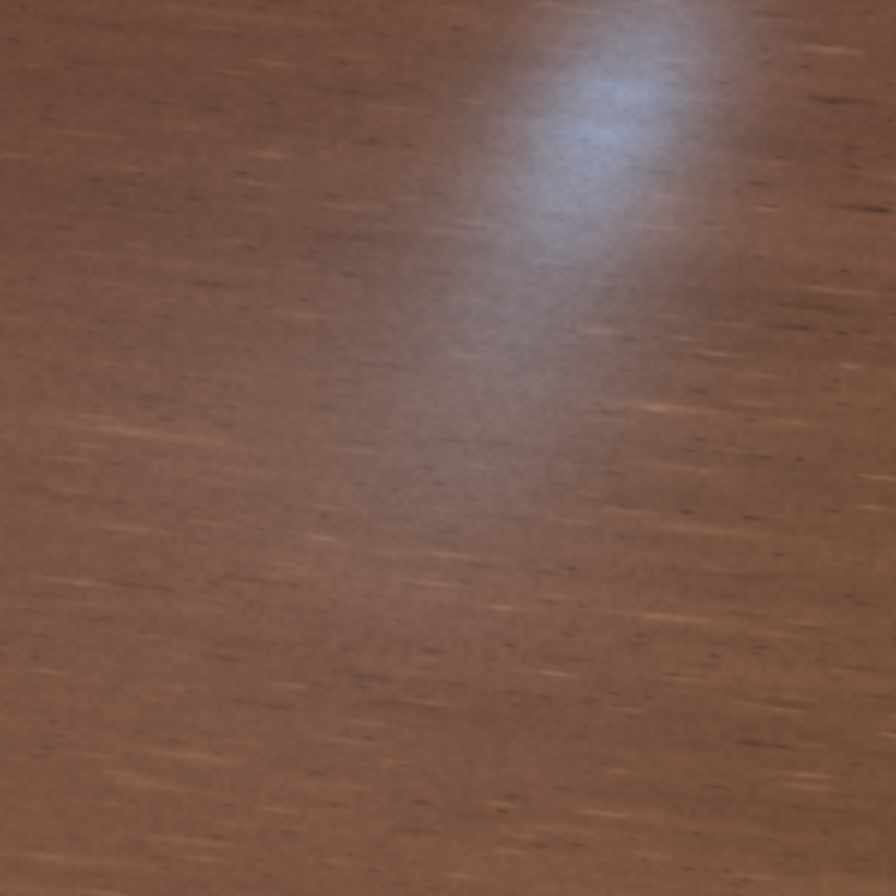
Give the GLSL for this texture, as a WebGL 2 fragment shader.

```glsl
#version 300 es
precision highp float;
// Polished brown wood with fine, nearly level grain sloping down to the right.
// Stretched value noise makes the fibres, scattered soft dashes the streaks and
// pores, and a sum of sheared Gaussians the cool window sheen.

#define GRAIN_SLOPE 0.11
#define GRAIN_CONTRAST 0.15
#define MOTTLE_CONTRAST 0.05
#define STREAK_STRENGTH 0.17
#define PORE_STRENGTH 0.13
#define SHEEN_LEAN 0.36
#define DARK_WOOD vec3(0.422, 0.282, 0.220)
#define WARM_WOOD vec3(0.474, 0.323, 0.250)
#define GOLD_WOOD vec3(0.458, 0.315, 0.228)
#define SHEEN_COLOR vec3(0.595, 0.645, 0.755)

uniform vec2 u_resolution;
out vec4 fragColor;

float hash(vec2 p) {
  vec3 q = fract(vec3(p.xyx) * 0.1031);
  q += dot(q, q.yzx + 33.33);
  return fract((q.x + q.y) * q.z);
}

float noise(vec2 p) {
  vec2 cell = floor(p), f = fract(p);
  f = f * f * f * (f * (f * 6.0 - 15.0) + 10.0);
  float low = mix(hash(cell), hash(cell + vec2(1, 0)), f.x);
  float high = mix(hash(cell + vec2(0, 1)), hash(cell + vec2(1, 1)), f.x);
  return mix(low, high, f.y);
}

float blob(vec2 p, vec2 center, vec2 radius) {
  vec2 d = (p - center) / radius;
  return exp(-0.5 * dot(d, d));
}

// Signed fibre pattern, from wide bands to thin threads.
float fibres(vec2 g) {
  float sum = 0.0, weight = 0.36;
  vec2 scale = vec2(1.3, 13.0);
  for (int i = 0; i < 4; i++) {
    sum += weight * (noise(g * scale + float(i) * 37.7 + 11.0) - 0.5);
    scale *= vec2(1.9, 2.1);
    weight *= 0.85;
  }
  return sum;
}

// One soft tapered dash in some of the cells; rows are shifted at random.
float dashes(vec2 g, vec2 count, float density, float seed) {
  vec2 p = g * count;
  float row = floor(p.y);
  p.x += 7.0 * hash(vec2(row + 50.0, seed));
  vec2 id = vec2(floor(p.x), row) + 100.0 + seed;
  vec2 center = 0.5 + 0.24 * (vec2(hash(id + 3.1), hash(id + 8.7)) - 0.5);
  vec2 radius = vec2(mix(0.07, 0.15, hash(id + 5.3)), 0.13);
  float present = step(hash(id), density) * mix(0.35, 1.0, hash(id + 1.9));
  return present * blob(fract(p), center, radius);
}

float sheenAmount(vec2 p) {
  // Lean the axis so that the reflection trails down to the left.
  vec2 s = vec2(p.x - SHEEN_LEAN * (p.y - 0.88), p.y);
  float core = 0.50 * blob(s, vec2(0.685, 0.885), vec2(0.073, 0.095));
  float tail = 0.36 * blob(s, vec2(0.685, 0.75), vec2(0.105, 0.20));
  float veil = 0.13 * blob(p, vec2(0.43, 0.57), vec2(0.29, 0.23));
  return core + tail + veil;
}

void main() {
  vec2 uv = gl_FragCoord.xy / u_resolution;

  // Grain space: sheared, with a slight slow waver.
  vec2 g = vec2(uv.x, uv.y + GRAIN_SLOPE * uv.x);
  g.y += 0.012 * (noise(uv * vec2(1.6, 2.4) + 4.0) - 0.5);

  // Broad wood tone: darker at the top, golden toward the lower right.
  float tone = smoothstep(0.95, 0.25, uv.y) + 0.5 * (noise(g * vec2(1.5, 7.0) + 21.0) - 0.5);
  vec3 color = mix(DARK_WOOD, WARM_WOOD, clamp(tone, 0.0, 1.0));
  color = mix(color, GOLD_WOOD, 0.8 * smoothstep(0.55, 1.0, uv.x) * smoothstep(0.85, 0.4, uv.y));

  // Sheen veils the wood and softens the grain beneath it.
  float sheen = sheenAmount(uv);
  sheen *= 1.0 + 0.16 * (noise(g * vec2(6.0, 42.0) + 70.0) - 0.5);
  color = mix(color, SHEEN_COLOR, clamp(sheen, 0.0, 1.0));
  float clarity = mix(1.0, 0.35, smoothstep(0.05, 0.6, sheen));
  clarity *= mix(0.8, 1.25, smoothstep(0.3, 1.0, uv.x));

  // Fibres and faint blurry mottling.
  float mottle = noise(uv * vec2(75.0, 95.0)) + noise(uv * vec2(150.0, 170.0) + 9.0) - 1.0;
  color *= 1.0 + GRAIN_CONTRAST * clarity * fibres(g) + MOTTLE_CONTRAST * mottle;

  // Pale streaks and short dark pores along the grain.
  float streaks = 0.0, pores = 0.0;
  for (int i = 0; i < 3; i++) {
    float k = float(i);
    streaks += dashes(g + 0.013 * k, vec2(2.0 + 2.5 * k, 31.0 + 14.0 * k), 0.22, 13.0 * k);
    pores += dashes(g + 0.017 * k, vec2(5.0 + 9.0 * k, 43.0 + 16.0 * k), 0.16, 17.0 * k + 5.0);
  }
  color *= 1.0 + clarity * STREAK_STRENGTH * streaks * vec3(0.9, 1.0, 0.85);
  color *= 1.0 - clarity * PORE_STRENGTH * pores;

  fragColor = vec4(clamp(color, 0.0, 1.0), 1.0);
}
```
